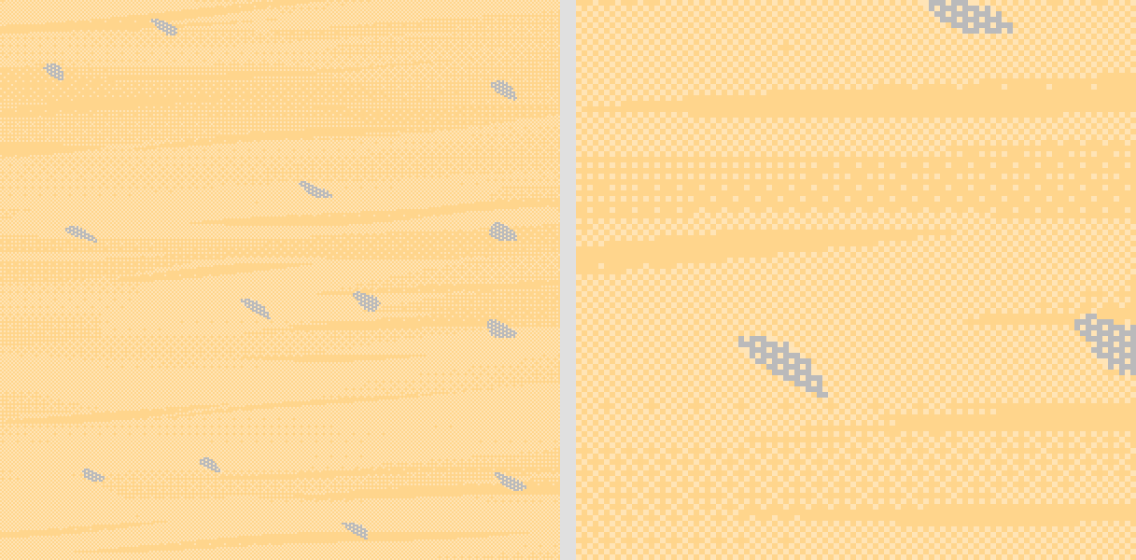
Left, the full canvas; right, a detail of the centre.
Write a Shadertoy shader that draws this texture.

```glsl
// Dithered sand: long, gently tilted drifts of two warm tones, with grey pebbles.
// Stretched cellular noise and tapered streaks give a tone per grid dot, which
// an ordered 8x8 threshold turns into dots; the dots are blended at their edges.

#define GRID 300.0
#define SAND vec3(1.0, 0.835, 0.55)
#define CREAM vec3(1.0, 0.895, 0.715)
#define GREY vec3(0.73, 0.73, 0.735)
#define DRIFT_SIZE vec2(0.62, 0.052)
#define TILT 0.055
#define STREAKS 26
#define PEBBLES 16

float hash(vec2 p) {
    vec3 q = fract(vec3(p.xyx) * 0.1031);
    q += dot(q, q.yzx + 33.33);
    return fract((q.x + q.y) * q.z);
}

vec2 hash2(vec2 p) {
    return vec2(hash(p), hash(p + 57.3));
}

// Ordered threshold, built up from a 2x2 pattern
float bayer2(vec2 a) {
    a = floor(a);
    return fract(a.x * 0.5 + a.y * a.y * 0.75);
}

float bayer8(vec2 a) {
    return bayer2(a * 0.25) / 16.0 + bayer2(a * 0.5) / 4.0 + bayer2(a);
}

// Random value of the nearest cell, in wide flat cells
float driftValue(vec2 p) {
    p /= DRIFT_SIZE;
    vec2 home = floor(p);
    float nearest = 9.0, value = 0.0;
    for (int k = 0; k < 9; k++) {
        vec2 cell = home + vec2(k % 3, k / 3) - 1.0;
        vec2 d = cell + hash2(cell + 11.0) - p;
        float dist = dot(d, d);
        if (dist < nearest) {
            nearest = dist;
            value = hash(cell + 83.0);
        }
    }
    return value;
}

// Share of cream dots at a point
float sandTone(vec2 p) {
    vec2 q = p;
    q.y -= TILT * p.x + 0.012 * sin(p.x * 4.0 + p.y * 9.0);
    q.y += 0.004 * sin(p.x * 11.0 - p.y * 23.0);
    float tone = mix(0.11, 0.70, driftValue(q));
    tone += 0.07 * sin(q.y * 43.0 + 2.0 * sin(q.x * 3.0));
    tone = clamp(tone, 0.03, 0.5);

    // Tapered streaks, two dark for each light one
    for (int i = 0; i < STREAKS; i++) {
        float id = float(i);
        vec2 r = hash2(vec2(id, 4.0));
        vec2 center = vec2(r.x, (id + r.y) / float(STREAKS));
        vec2 size = mix(vec2(0.16, 0.004), vec2(0.5, 0.012), hash2(vec2(id, 29.0)));
        vec2 d = p - center;
        d.y -= d.x * mix(-0.01, 0.10, hash(vec2(id, 61.0)));
        d.y += 0.004 * sin(p.x * 9.0 + id);
        float along = d.x / size.x;
        if (abs(d.y) < size.y * (1.0 - along * along)) {
            tone = i % 3 == 2 ? 0.47 : 0.01;
        }
    }
    return tone;
}

// True inside a lumpy pebble that slopes down to the right
bool insidePebble(vec2 p) {
    for (int i = 0; i < PEBBLES; i++) {
        if (i % 5 == 4) continue;
        vec2 id = vec2(i % 4, i / 4);
        vec2 d = p - (id + 0.14 + 0.72 * hash2(id + 7.0)) / 4.0;
        float angle = mix(0.15, 0.72, hash(id + 19.0));
        float c = cos(angle), s = sin(angle);
        d = vec2(c * d.x - s * d.y, s * d.x + c * d.y);
        vec2 size = mix(vec2(0.018, 0.008), vec2(0.032, 0.015), hash2(id + 41.0));
        d /= size;
        float lump = 0.13 * sin(3.0 * atan(d.y, d.x) + id.x * 2.0 + id.y);
        if (length(d) < 1.0 + lump) return true;
    }
    return false;
}

// Colour of one grid dot
vec3 dotColor(vec2 cell) {
    vec2 p = (cell + 0.5) / GRID;
    if (insidePebble(p)) {
        bool hole = mod(cell.x + 2.0 * cell.y, 4.0) < 0.5;
        return hole ? CREAM : GREY;
    }
    return bayer8(cell) < sandTone(p) ? CREAM : SAND;
}

void mainImage(out vec4 fragColor, in vec2 fragCoord) {
    // Blend the four nearest dots over one screen pixel
    vec2 g = fragCoord / iResolution.y * GRID - 0.5;
    vec2 cell = floor(g);
    float blur = min(1.0, GRID / iResolution.y);
    vec2 f = clamp((g - cell - 0.5) / blur + 0.5, 0.0, 1.0);
    vec3 low = mix(dotColor(cell), dotColor(cell + vec2(1, 0)), f.x);
    vec3 high = mix(dotColor(cell + vec2(0, 1)), dotColor(cell + vec2(1, 1)), f.x);
    fragColor = vec4(mix(low, high, f.y), 1.0);
}
```
